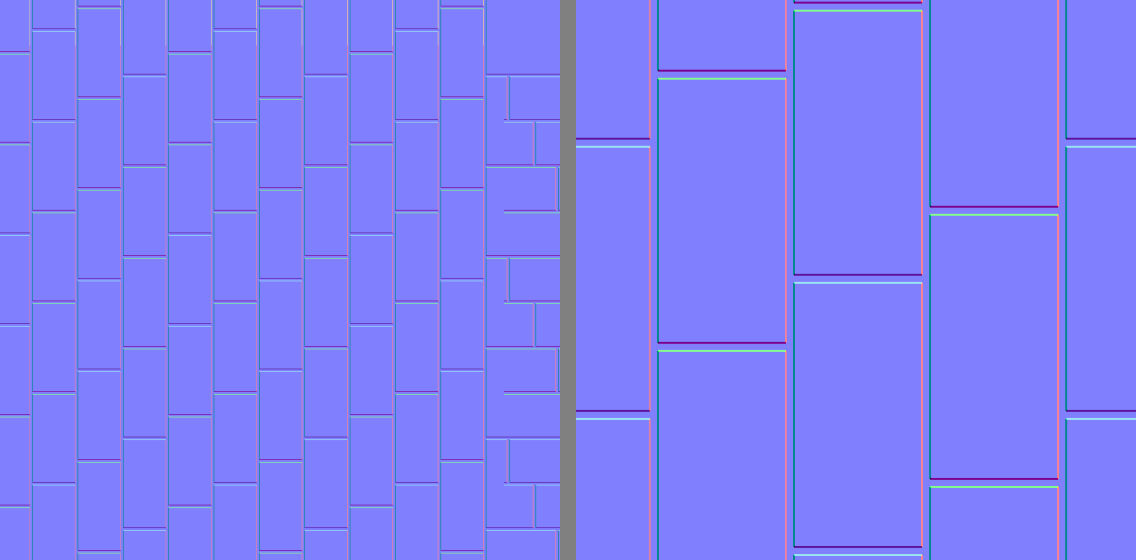
Left: the whole. Right: its middle third, enlarged.
Give the GLSL for this texture map, as a Shadertoy shader.

```glsl
// Tangent-space normal map of upright planks in a quarter-step running bond,
// with a strip of sideways planks along the right. Each plank is a flat face
// inside four thin bevel lines, filtered by exact pixel coverage.

const float STEP = 0.0405;      // stagger between columns, a quarter plank
const float FIRST_X = 0.0557;   // first upright joint
const float FIRST_T = 0.0943;   // first level joint, measured from the top
const float INSET = 0.0024;     // half the gap between planks
const float BEVEL = 0.00115;    // bevel line width
const float STRIP_X = 0.8997;   // start of the sideways planks

const vec3 FLAT = vec3(0.502, 0.502, 1.0);
const vec3 LEFT = vec3(0.0, 0.53, 0.55);
const vec3 RIGHT = vec3(1.0, 0.50, 0.55);
const vec3 UPPER = vec3(0.51, 1.0, 0.55);
const vec3 LOWER = vec3(0.49, 0.0, 0.55);

// Fraction of a pixel covered by a line at signed distance d
float lineCover(float d, float width, float px) {
    float lo = max(d - 0.5 * px, -0.5 * width);
    float hi = min(d + 0.5 * px, 0.5 * width);
    return max(hi - lo, 0.0) / px;
}

// Smoothed membership of x in the interval from a to b
float within(float x, float a, float b, float px) {
    return clamp((x - a) / px + 0.5, 0.0, 1.0)
         * clamp((b - x) / px + 0.5, 0.0, 1.0);
}

// Cyclic variation: 1 on paler level joints, 0 on saturated ones
float paleJoint(float joint) {
    float phase = fract(0.55 * joint + 0.001);
    return step(0.33, phase) * step(phase, 0.72);
}

// One plank; q runs right and down from the upper left cell corner
vec3 plank(vec2 q, vec2 size, vec3 right, vec3 upper, vec3 lower, float px) {
    vec2 far = size - INSET;
    float inX = within(q.x, INSET, far.x, px);
    float inY = within(q.y, INSET, far.y, px);
    vec3 color = FLAT;
    color += (LEFT - FLAT) * lineCover(q.x - INSET, BEVEL, px) * inY;
    color += (right - FLAT) * lineCover(q.x - far.x, BEVEL, px) * inY;
    color += (upper - FLAT) * lineCover(q.y - INSET, BEVEL, px) * inX;
    color += (lower - FLAT) * lineCover(q.y - far.y, BEVEL, px) * inX;
    return color;
}

// Bevel tints that depend on the joint above and the joint below
vec3 upperTint(float joint) {
    return mix(UPPER, vec3(0.60, 0.90, 0.95), paleJoint(joint));
}

vec3 lowerTint(float joint) {
    return mix(LOWER, vec3(0.36, 0.08, 0.62), paleJoint(joint));
}

// Upright planks, each column raised one step from the column before
vec3 uprightPlanks(vec2 p, vec3 right, float px) {
    float across = (p.x - FIRST_X) / (2.0 * STEP);
    float column = floor(across) + 1.0;
    float down = (p.y - FIRST_T) / STEP + column;
    float joint = 4.0 * floor(down / 4.0) - column;
    vec2 q = vec2(2.0 * fract(across), mod(down, 4.0)) * STEP;
    return plank(q, vec2(2.0, 4.0) * STEP, right,
                 upperTint(joint), lowerTint(joint + 4.0), px);
}

// Sideways planks, each row moved one step right in a cycle of four
vec3 sidewaysPlanks(vec2 p, vec3 right, float px) {
    float down = (p.y - FIRST_T) / STEP - 1.0;
    float row = floor(down / 2.0);
    float turn = mod(row, 4.0);
    float start = 0.9544 + STEP * (turn - 1.0);
    start -= turn < 0.5 ? 0.006 : 0.0;
    float joint = 2.0 * row + 1.0;
    vec2 q = vec2(mod(p.x - start, 4.0 * STEP), mod(down, 2.0) * STEP);
    return plank(q, vec2(4.0, 2.0) * STEP, right,
                 upperTint(joint), lowerTint(joint + 2.0), px);
}

void mainImage(out vec4 fragColor, in vec2 fragCoord) {
    vec2 p = fragCoord / iResolution.xy;
    p.y = 1.0 - p.y;
    float px = 1.0 / min(iResolution.x, iResolution.y);

    // Right bevels warm up across the sheet and turn yellower at the top
    vec3 right = mix(FLAT, RIGHT, mix(0.75, 1.0, smoothstep(0.35, 0.6, p.x)));
    right.g += 0.3 * (1.0 - smoothstep(-px, px, p.y - 2.0 * STEP));

    vec3 color = uprightPlanks(p, right, px);
    if (p.x > STRIP_X) {
        color = p.y < 0.09 ? FLAT : sidewaysPlanks(p, right, px);
    }
    fragColor = vec4(clamp(color, 0.0, 1.0), 1.0);
}
```
